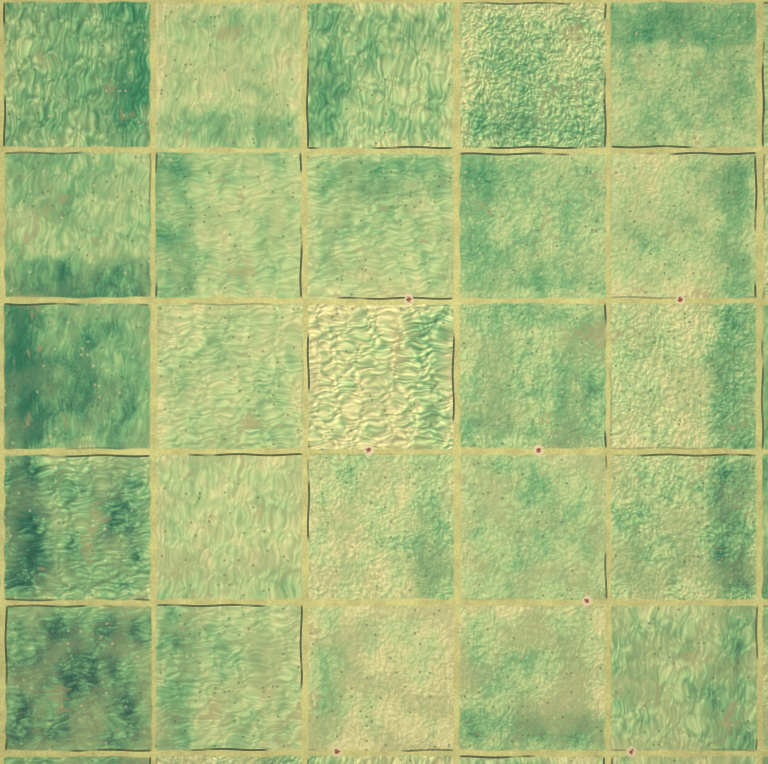
This texture is drawn by a WebGL 2 fragment shader. Its source:

```glsl
#version 300 es
precision highp float;
// Weathered wall of square green glazed tiles set in straw-coloured grout.
uniform vec2 u_resolution;
out vec4 fragColor;

vec4 hash4(vec2 p) {
  vec4 q = fract(p.xyxy * vec4(.1031, .1030, .0973, .1099));
  q += dot(q, q.wzxy + 33.33);
  return fract((q.xxyz + q.yzzw) * q.zywx);
}

// Smooth cellular noise, centred near zero
float cells(vec2 p) {
  vec2 base = floor(p);
  float sum = 0.;
  for (int y = -1; y <= 1; y++)
    for (int x = -1; x <= 1; x++) {
      vec2 c = base + vec2(x, y);
      sum += exp(-7. * distance(p, c + hash4(c).xy));
    }
  return -log(sum) / 7. - .37;
}

// Two cellular octaves, the second turned to hide the grid
float bumps(vec2 p) {
  return .6 * cells(p) + .55 * cells(mat2(1.7, .5, -.5, 1.7) * p + 31.);
}

// Sparse round flecks, at most one in each grid cell
float flecks(vec2 p, float chance, float blur) {
  vec4 h = hash4(floor(p) + 91.);
  float d = distance(fract(p), .3 + .4 * h.xy);
  return step(h.z, chance) * (1. - smoothstep(.12, .2 + blur, d));
}

// Ramp from thin straw glaze to thick green
vec3 glazeColor(float depth, float age) {
  vec3 c = mix(vec3(.85, .82, .57), vec3(.71, .79, .53), smoothstep(.05, .38, depth));
  c = mix(c, vec3(.51, .69, .46), smoothstep(.33, .62, depth));
  vec3 deep = mix(vec3(.22, .52, .36), vec3(.22, .34, .31), age);
  return mix(c, deep, smoothstep(.55, 1., depth));
}

// Thickness of the glaze: tile tone, clouds and a poured band
float glazeDepth(vec2 id, vec2 f, vec2 seed, vec4 h, vec4 k) {
  vec2 fromPale = (id - vec2(1.6, .9)) * vec2(.9, .7);
  float depth = .4 + .24 * (h.w - .5) - .2 * exp(-dot(fromPale, fromPale));
  depth += .2 * exp(-id.x * id.x * 3.) + .2 * exp(-dot(id, id) * 2.);
  depth += .32 * cells(f * 2.3 + seed) + .4 * bumps(f * vec2(7., 5.) + seed);
  float across = k.x < .7 ? f.x : f.y;
  float center = k.y < .5 ? .12 : .84;
  float wobble = .02 * sin(f.x * 11. + h.x * 6.) + .02 * sin(f.y * 17. + h.y * 6.);
  float band = 1. - smoothstep(.06, .22, abs(across - center + wobble));
  return depth + band * .25 * smoothstep(.1, .6, k.z);
}

void main() {
  vec2 uv = gl_FragCoord.xy / u_resolution.y;
  vec2 p = (uv - vec2(.0026, .0144)) / vec2(.1984, .1972);
  float px = 1. / (u_resolution.y * .1972);
  vec2 id = floor(p);
  vec4 h = hash4(id + 7.), k = hash4(id + 43.);
  vec2 f = fract(p) + (k.zw - .5) * .012;
  vec2 seed = id * 17. + 50.;

  // Rounded tile outline with a slightly uneven edge
  vec2 b = abs(f - .5) - .46;
  float d = length(max(b, 0.)) + min(max(b.x, b.y), 0.) - .02;
  d += .003 * sin(p.x * 23. + sin(p.y * 31.)) + .003 * sin(p.y * 27. + p.x * 9.);
  float tile = 1. - smoothstep(-1.2 * px, 1.2 * px, d);

  // Relief runs upright, sideways or stays pebbled
  vec2 stretch = h.x < .35 ? vec2(23., 10.) : h.x < .55 ? vec2(11., 24.) : vec2(24.);
  vec2 q = f * stretch + seed;
  q += 1.2 * vec2(cells(f * 8. + seed), cells(f * 8. + seed + 40.));
  float relief = bumps(q);
  float slope = bumps(q + vec2(.25, -.25)) - relief;
  float fine = cells(p * 50. + 300.);

  float rough = .3 + .7 * h.y * h.y;
  float depth = glazeDepth(id, f, seed, h, k) + relief * rough * .7 + fine * .17;
  depth -= .2 * k.w * smoothstep(-.12, 0., d);
  float age = clamp(.75 - .8 * uv.y + .35 * (k.x - .5), 0., 1.);
  vec3 color = glazeColor(depth, age);

  // Side light on the relief and warm stains
  color *= 1. + slope * rough * .55 + fine * .1;
  float stain = smoothstep(-.15, .3, cells(f * 4. + seed + 9.) + .5 * relief);
  color = mix(color, vec3(.65, .67, .46), stain * (.15 + .55 * age));
  color = mix(color, vec3(.85, .81, .61), .5 * flecks(p * 24. + 60., .05, px * 24.));
  color = mix(color, vec3(.36, .40, .29), .4 * flecks(p * 31. + 160., .04, px * 31.));

  // Rare worn spots where the clay body shows through
  float worn = smoothstep(.3, .5, cells(p * 5. + 200.) + .6 * relief);
  color = mix(color, vec3(.73, .66, .46), worn * .5);

  // Grout
  vec3 grout = vec3(.79, .77, .49) * (1. + .12 * fine + .15 * cells(p * 9. + 80.));
  color = mix(grout, color, tile);

  // Broken dark crevices along some sides
  for (int i = 0; i < 4; i++) {
    vec4 s = hash4(id * 3. + float(i) * 19. + 5.);
    vec2 sideAlong = i < 2 ? f : f.yx;
    float side = i % 2 == 0 ? sideAlong.x : 1. - sideAlong.x;
    float gap = abs(side - .022 - .004 * sin(sideAlong.y * 15. + s.y * 6.));
    float line = 1. - smoothstep(.002, .004 + px, gap);
    float run = sin(sideAlong.y * (3. + 5. * s.z) + s.w * 6.) + .4 * sin(sideAlong.y * 29.);
    line *= smoothstep(-.5, .5, run) * smoothstep(.45, .9, s.x);
    line *= smoothstep(.01, .04, sideAlong.y) * smoothstep(.01, .04, 1. - sideAlong.y);
    color = mix(color, vec3(.27, .31, .23), line * .8);
  }

  // Occasional chips on the horizontal joints
  vec2 joint = vec2(id.x, floor(p.y + .5));
  vec4 c = hash4(joint + 23.);
  float r = distance(p, joint + vec2(.1 + .8 * c.x, .01)) + .02 * fine;
  float chip = step(c.z, .2);
  color = mix(color, vec3(.89, .82, .64), chip * (1. - smoothstep(.025, .03 + 2. * px, r)));
  color = mix(color, vec3(.58, .38, .28), chip * (1. - smoothstep(.006, .01 + 2. * px, r)));

  // Faded centre and darker corners
  vec2 v = uv - vec2(.5, .55);
  color *= 1.03 - .2 * dot(v, v);
  fragColor = vec4(clamp(color, 0., 1.), 1.);
}
```
